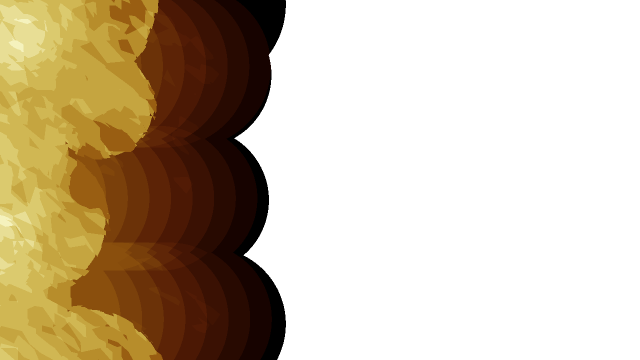
Reproduce this background procedurally as a Shadertoy shader.

```glsl
// Glowing gold shards on the left, cooling through stepped brown scallops
// to a black rim against white. Scallops are arcs repeated leftwards as bands;
// shards are two layers of stretched Voronoi cells, rounded to a few tones.

vec2 hash2(vec2 p) {
    vec3 q = fract(p.xyx * vec3(0.1031, 0.1030, 0.0973));
    q += dot(q, q.yzx + 33.33);
    return fract((q.xx + q.yz) * q.zy);
}

// Random value of the nearest Voronoi cell
float shard(vec2 p) {
    vec2 cell = floor(p);
    float nearest = 9.0, value = 0.0;
    for (int j = -1; j <= 1; j++)
    for (int i = -1; i <= 1; i++) {
        vec2 id = cell + vec2(i, j);
        vec2 h = hash2(id + 57.0);
        float d = length(id + h - p);
        if (d < nearest) { nearest = d; value = fract(h.x * 7.3 + h.y * 3.1); }
    }
    return value;
}

mat2 rotate(float a) { return mat2(cos(a), sin(a), -sin(a), cos(a)); }

float disc(vec2 p, vec2 centre, float radius) { return length(p - centre) - radius; }

float glow(vec2 p, vec2 centre, float size) {
    vec2 d = (p - centre) / size;
    return exp(-dot(d, d));
}

// Horizontal distance to the left of a disc's right-hand arc
float arcDepth(vec2 p, vec2 centre, float radius) {
    float dy = p.y - centre.y;
    return abs(dy) < radius ? centre.x + sqrt(radius * radius - dy * dy) - p.x : -1.0;
}

vec3 goldTone(float t) {
    vec3 c = mix(vec3(0.60, 0.37, 0.07), vec3(0.74, 0.59, 0.19), clamp(t * 5.0, 0.0, 1.0));
    c = mix(c, vec3(0.84, 0.76, 0.37), clamp(t * 2.5 - 0.5, 0.0, 1.0));
    return mix(c, vec3(0.96, 0.95, 0.74), clamp(t * 2.5 - 1.5, 0.0, 1.0));
}

vec3 emberTone(float t) {
    vec3 c = mix(vec3(0.09, 0.01, 0.0), vec3(0.33, 0.11, 0.02), clamp(t * 2.0, 0.0, 1.0));
    return mix(c, vec3(0.54, 0.31, 0.05), clamp(t * 2.0 - 1.0, 0.0, 1.0));
}

vec3 scene(vec2 p) {
    // Black rim against white
    float rim = min(disc(p, vec2(0.563, 0.988), 0.231), disc(p, vec2(0.553, 0.792), 0.201));
    rim = min(rim, disc(p, vec2(0.546, 0.444), 0.201));
    rim = min(rim, disc(p, vec2(0.581, 0.100), 0.213));
    rim = min(rim, p.x - 0.56);
    if (rim > 0.0) return vec3(1.0);

    // Shards of two sizes, stretched along different directions
    float cells = shard(rotate(0.6) * p * vec2(13.0, 24.0))
                + shard(rotate(-0.9) * p * vec2(34.0, 14.0) + 20.0) - 1.0;

    // Ember scallops: deeper bands are warmer, overlaps lighten
    float top = arcDepth(p, vec2(0.528, 0.815), 0.2245);
    float middle = arcDepth(p, vec2(0.514, 0.449), 0.201);
    float bottom = arcDepth(p, vec2(0.542, 0.113), 0.213);
    float deepest = max(top, max(middle, bottom));
    vec3 color = vec3(0.0);
    if (deepest > 0.0) {
        float overlap = max(min(top, middle), min(middle, bottom));
        float bands = floor(deepest / 0.06) + 0.6 * floor(max(overlap, 0.0) / 0.07);
        bands += 0.4 * step(0.45, cells) * step(2.0, bands);
        color = emberTone(bands / 7.0);
    }

    // Gold region with lobed edge
    float gold = min(disc(p, vec2(0.278, 0.711), 0.150), disc(p, vec2(0.093, 0.387), 0.204));
    gold = min(gold, disc(p, vec2(0.197, 1.0), 0.243));
    gold = min(gold, disc(p, vec2(0.243, -0.076), 0.220));
    gold = min(gold, p.x - 0.19);
    if (gold + 0.012 * cells < 0.0) {
        float heat = 0.52 - 0.95 * p.x + 0.22 * cells;
        heat += 0.45 * glow(p, vec2(0.08, 0.91), 0.10) + 0.35 * glow(p, vec2(0.01, 0.34), 0.09);
        heat -= 0.40 * glow(p, vec2(0.24, 0.49), 0.07) + 0.18 * glow(p, vec2(0.25, 0.62), 0.06);
        heat += 0.10 * glow(p, vec2(0.33, 0.72), 0.10);
        color = goldTone(floor(clamp(heat, 0.0, 0.99) * 6.0 + 0.5) / 6.0);
    }
    return color;
}

void mainImage(out vec4 fragColor, in vec2 fragCoord) {
    // Four samples per pixel smooth every edge
    vec3 color = vec3(0.0);
    for (int i = 0; i < 4; i++) {
        vec2 offset = vec2(i % 2, i / 2) * 0.5 - 0.25;
        color += scene((fragCoord + offset) / iResolution.y);
    }
    fragColor = vec4(color / 4.0, 1.0);
}
```
